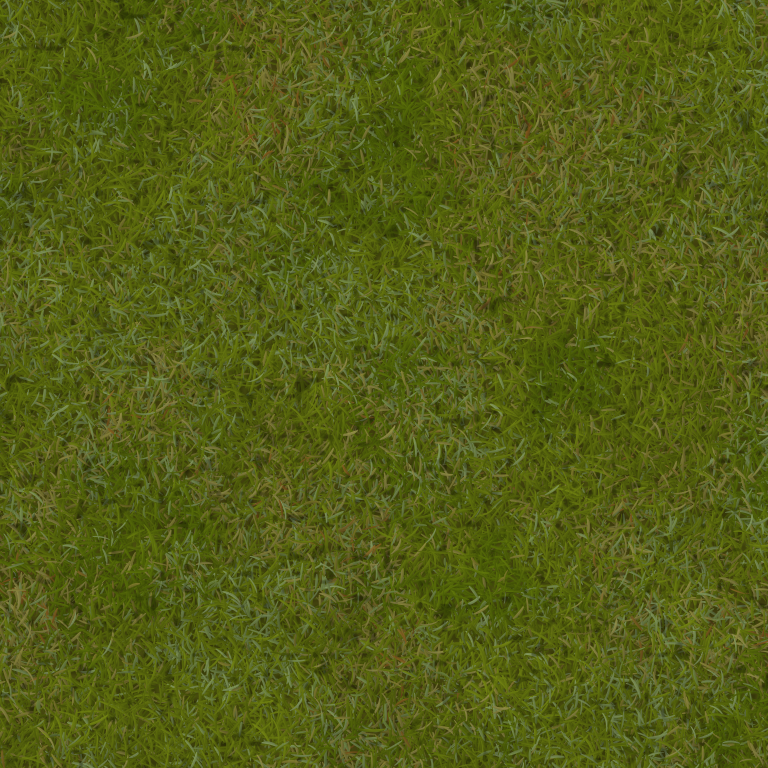
Write a WebGL 1 fragment shader that draws this texture.

```glsl
precision highp float;

uniform vec2 u_resolution;

const float LAYERS = 18.0;

vec3 hash3(vec2 p) {
  vec3 q = fract(p.xyx * vec3(0.1031, 0.1030, 0.0973));
  q += dot(q, q.yxz + 33.33);
  return fract((q.xxy + q.yzz) * q.zyx);
}

float noise(vec2 p) {
  vec2 cell = floor(p);
  vec2 f = fract(p);
  f = f * f * (3.0 - 2.0 * f);
  float low = mix(hash3(cell).x, hash3(cell + vec2(1.0, 0.0)).x, f.x);
  float high = mix(hash3(cell + vec2(0.0, 1.0)).x, hash3(cell + 1.0).x, f.x);
  return mix(low, high, f.y);
}

float patches(vec2 p) {
  return 0.5 * noise(p) + 0.3 * noise(p * 2.3 + 17.0) + 0.2 * noise(p * 5.1 + 41.0);
}

vec3 bladeColor(vec3 rnd, float dry, float cool, float lush) {
  vec3 green = mix(vec3(0.30, 0.35, 0.035), vec3(0.385, 0.445, 0.06), rnd.x);
  green = mix(green, vec3(0.27, 0.355, 0.015), 0.6 * lush);
  vec3 straw = mix(vec3(0.41, 0.39, 0.13), vec3(0.49, 0.475, 0.25), rnd.x);
  straw = mix(straw, vec3(0.45, 0.31, 0.10), step(0.92, rnd.z) * dry);
  vec3 bluish = mix(vec3(0.36, 0.43, 0.20), vec3(0.45, 0.52, 0.33), rnd.x);
  vec3 color = mix(green, bluish, step(rnd.z, 0.04 + 0.36 * cool));
  return mix(color, straw, step(rnd.y, 0.04 + 0.42 * dry));
}

void main() {
  float shortSide = min(u_resolution.x, u_resolution.y);
  vec2 uv = gl_FragCoord.xy / shortSide;
  float pixel = 1.0 / shortSide;

  // Broad dry, cool and lush areas
  float dry = smoothstep(0.33, 0.72, patches(uv * 6.0 + 3.0));
  float cool = smoothstep(0.32, 0.70, patches(uv * 7.0 + 60.0));
  float lush = smoothstep(0.50, 0.72, patches(uv * 8.0 + 110.0));

  // Shaded soil and thatch
  vec3 soil = mix(vec3(0.20, 0.21, 0.03), vec3(0.29, 0.31, 0.06), noise(uv * 160.0));
  vec3 color = mix(soil, vec3(0.27, 0.23, 0.07), 0.4 * dry);

  // Overlapping curved blades, from the bottom layer up
  for (float layer = 0.0; layer < LAYERS; layer++) {
    float height = layer / (LAYERS - 1.0);
    float scale = mix(52.0, 40.0, height);
    vec2 p = uv * scale + hash3(vec2(layer, 7.0)).xy * 40.0;
    vec2 home = floor(p);

    for (float j = -1.0; j <= 1.0; j++) {
      for (float i = -1.0; i <= 1.0; i++) {
        vec2 cell = home + vec2(i, j);
        vec3 place = hash3(cell + layer * 61.0);
        vec3 tint = hash3(cell + layer * 61.0 + 431.0);

        // Blades lean with their tuft
        float tuft = noise(cell * 0.22 + layer * 5.0);
        float angle = 1.57 + (tuft - 0.5) * 2.6 + (place.z - 0.5) * 2.4;
        vec2 along = vec2(cos(angle), sin(angle));
        vec2 d = p - cell - place.xy;
        vec2 q = vec2(dot(d, along), dot(d, vec2(-along.y, along.x)));

        float halfLength = mix(0.35, 0.92, tint.y * tint.x + 0.3 * tint.z);
        float t = q.x / halfLength;
        float offset = q.y - (tint.z - 0.5) * 0.5 * (t * t - 0.3) * halfLength;
        float halfWidth = mix(0.0009, 0.0019, place.x) * sqrt(max(1.0 - t * t, 0.0));
        float cover = clamp((halfWidth - abs(offset) / scale) / pixel + 0.5, 0.0, 1.0);
        cover *= 1.0 - smoothstep(0.85, 1.0, abs(t));

        // Dim roots, bright tips, one lit side
        float light = mix(0.80, 1.03, height) + 0.07 * t;
        light += 0.06 * clamp(offset / scale / 0.001, -1.0, 1.0);
        light += 0.16 * (place.y - 0.5);
        vec3 blade = bladeColor(tint.zxy, dry, cool, lush) * light;
        color = mix(color, blade, cover * 0.92);
      }
    }
  }

  // Small gaps between tufts and gentle broad shading
  float gap = smoothstep(0.74, 0.95, noise(uv * 95.0 + 23.0));
  color *= 1.0 - 0.28 * gap;
  color *= 0.93 + 0.16 * patches(uv * 11.0 + 200.0);

  gl_FragColor = vec4(color, 1.0);
}
```
